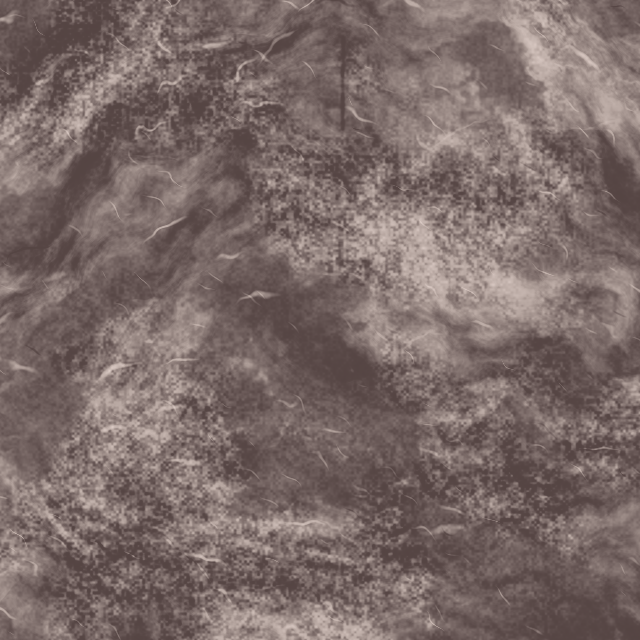
A Shadertoy shader for this texture:

```glsl
// Weathered mauve-grey stone with brushed diagonal slopes, fine grain and pale flecks

float hash(vec2 p) {
    return fract(sin(dot(p, vec2(127.1, 311.7))) * 43758.5453);
}

float noise(vec2 p) {
    vec2 i = floor(p), f = fract(p);
    f = f * f * (3.0 - 2.0 * f);
    return mix(mix(hash(i), hash(i + vec2(1, 0)), f.x),
               mix(hash(i + vec2(0, 1)), hash(i + vec2(1, 1)), f.x), f.y);
}

float fbm(vec2 p) {
    float sum = 0.0, amp = 0.52;
    for (int i = 0; i < 5; i++) {
        sum += amp * noise(p);
        p = mat2(0.8, 0.6, -0.6, 0.8) * p * 2.03 + 17.3;
        amp *= 0.5;
    }
    return sum;
}

// Coordinates along and across a direction
vec2 turn(vec2 p, float angle) {
    float c = cos(angle), s = sin(angle);
    return vec2(c * p.x + s * p.y, c * p.y - s * p.x);
}

// Zero-centred brushed noise: broad strokes plus finer bristle marks
float brushed(vec2 p, float angle) {
    vec2 q = turn(p, angle) + angle * 5.0 + 9.0;
    return 0.62 * (fbm(q * vec2(4.5, 11.0)) - 0.5)
         + 0.42 * (fbm(q * vec2(20.0, 46.0)) - 0.5);
}

// Soft band around a segment
float band(vec2 p, vec2 a, vec2 b, float width) {
    vec2 ab = b - a;
    float d = length(p - a - ab * clamp(dot(p - a, ab) / dot(ab, ab), 0.0, 1.0));
    return exp(-d * d / (width * width));
}

// Share of rising, falling and level strokes at a point
vec3 slopeWeights(vec2 p) {
    p += 0.35 * (vec2(noise(p * 5.0), noise(p * 5.0 + 40.0)) - 0.5);
    float level = 1.0 - smoothstep(0.22, 0.5, p.y);
    float rising = (1.0 - level) * (1.0 - smoothstep(0.4, 0.6, p.x));
    float corner = level * (1.0 - smoothstep(0.15, 0.35, p.x));
    return vec3(rising, 1.0 - level - rising + corner, level - corner);
}

// Scattered ragged strokes: pale ones positive, rare dark ones negative
float flecks(vec2 p, float cells) {
    float sum = 0.0;
    vec2 ragged = p + 0.014 * (vec2(noise(p * 55.0), noise(p * 55.0 + 31.0)) - 0.5);
    for (int y = -1; y <= 1; y++)
    for (int x = -1; x <= 1; x++) {
        vec2 cell = floor(p * cells) + vec2(x, y);
        vec2 center = (cell + vec2(hash(cell), hash(cell + 7.7))) / cells;
        vec3 w = slopeWeights(center);
        float angle = 0.5 * w.x - 0.65 * w.y + 0.6 * (hash(cell + 3.1) - 0.5);
        float size = hash(cell + 5.3);
        vec2 q = turn(ragged - center, angle);
        q.y += 6.0 * (size - 0.5) * q.x * q.x * cells * 0.2;
        float d = length(q / (vec2(0.15 + 0.3 * size, 0.025 + 0.035 * hash(cell + 2.9)) / cells));
        float kind = hash(cell + 11.9);
        float strength = step(0.58, kind) * (0.4 + 0.6 * size) - 0.5 * step(kind, 0.05);
        sum += strength * (1.0 - smoothstep(0.15, 1.1, d));
    }
    return sum;
}

void mainImage(out vec4 fragColor, in vec2 fragCoord) {
    vec2 p = fragCoord / iResolution.y;
    vec2 warp = vec2(fbm(p * 5.0), fbm(p * 5.0 + 23.0)) - 0.5;
    vec2 q = p + 0.16 * warp;

    // Brushed layers, renormalised so blending keeps its contrast
    vec3 w = slopeWeights(p);
    float tone = 0.515 + dot(w, vec3(brushed(q, 0.65), brushed(q, -0.7), brushed(q, -0.06)))
               / length(w);

    // Two pale slopes below a shaded peak
    vec2 r = p + 0.1 * warp;
    tone += 0.09 * band(r, vec2(0.02, 0.46), vec2(0.3, 0.68), 0.04);
    tone += 0.09 * band(r, vec2(0.56, 0.69), vec2(0.8, 0.53), 0.05);
    tone -= 0.09 * band(r, vec2(0.53, 0.9), vec2(0.27, 0.62), 0.035);
    tone -= 0.07 * band(r, vec2(0.53, 0.9), vec2(0.55, 0.58), 0.04);

    // Smooth dark hollows with crumbling edges
    float hollow = smoothstep(0.6, 0.68, fbm(q * vec2(4.0, 6.0) + 61.0)
                 + 0.07 * (noise(p * 130.0) - 0.5));
    hollow = max(hollow, smoothstep(0.4, 0.6, band(r, vec2(0.08, 0.48), vec2(0.22, 0.55), 0.045)));
    tone = mix(tone, 0.385 + 0.25 * (tone - 0.5), 0.75 * hollow);

    // Sandy grain, stronger in some patches
    float coarse = smoothstep(0.35, 0.65, fbm(p * 6.0 + 83.0)) * (1.0 - 0.8 * hollow);
    float grain = noise(p * 245.0) - 0.5 + 0.7 * (noise(turn(p, 0.5) * 120.0) - 0.5);
    tone += mix(0.07, 0.3, coarse) * grain;

    // Pale wisps, flecks and one thin crack under the peak
    float crest = 1.0 - abs(2.0 * fbm(q * vec2(7.0, 12.0) + 5.0) - 1.0);
    tone += 0.08 * smoothstep(0.9, 1.0, crest) * smoothstep(0.45, 0.65, fbm(p * 9.0 + 47.0));
    tone += 0.32 * flecks(p, 10.0) + 0.2 * flecks(p + 3.7, 19.0);
    tone -= 0.16 * band(p + 0.01 * warp, vec2(0.535, 0.8), vec2(0.535, 0.94), 0.003);

    // Soft floor and ceiling, then the warm mauve tint
    tone = 0.33 + 0.5 * (tone - 0.33 + sqrt((tone - 0.33) * (tone - 0.33) + 0.002));
    tone = min(tone, 0.72 + 0.5 * (tone - 0.72));
    vec3 tint = vec3(0.0, 0.064, mix(0.07, 0.088, smoothstep(0.35, 0.75, tone)));
    fragColor = vec4(clamp(tone - tint, 0.0, 0.92), 1.0);
}
```
